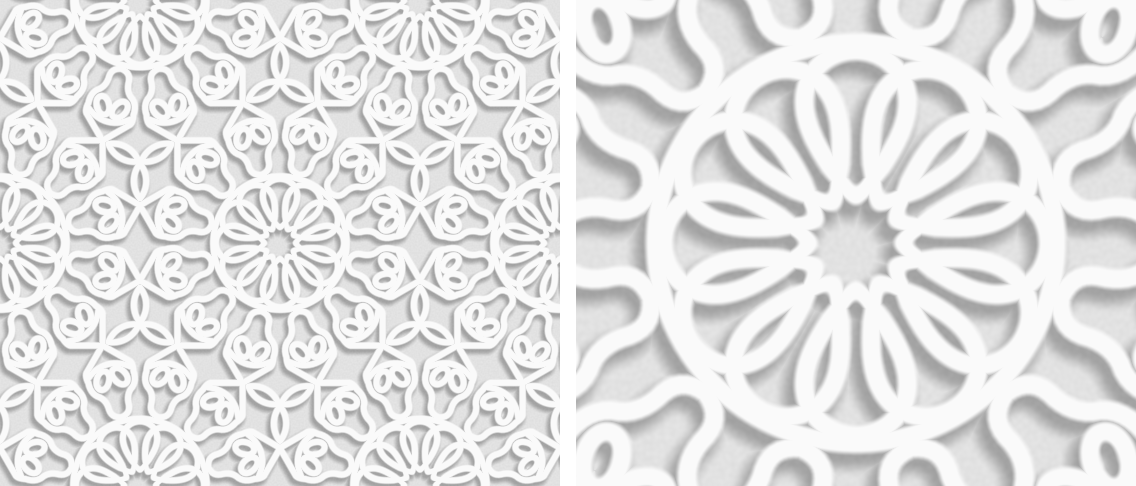
Left: the whole. Right: its middle third, enlarged.
Write a WebGL 1 fragment shader that draws this pattern.

```glsl
precision highp float;
// White cut-paper lattice: twelve-petal rosettes joined by scrolled bells and trefoils, over grey.

uniform vec2 u_resolution;

#define REPEATS 2.0                // rosettes across the canvas
#define SPACING 384.0              // design units between rosettes
#define HALF_LINE 4.6              // half the width of a paper strip
#define EDGE 1.5                   // softness of the paper edge
#define SHADOW_SHIFT vec2(-3.5, -5.0)
#define SHADOW_BLUR 6.5
#define PAPER 0.98
#define GROUND 0.885
#define SHADOW 0.64
#define GRAIN 0.022

const float PI = 3.14159265;
const float ROOT3 = 1.7320508;

vec2 hashGradient(vec2 cell) {
  float angle = fract(sin(dot(cell, vec2(127.1, 311.7))) * 4375.85) * 2.0 * PI;
  return vec2(cos(angle), sin(angle));
}

float gradientNoise(vec2 p) {
  vec2 i = floor(p), f = fract(p);
  vec2 w = f * f * (3.0 - 2.0 * f);
  vec2 e = vec2(1.0, 0.0);
  float low = mix(dot(hashGradient(i), f), dot(hashGradient(i + e), f - e), w.x);
  float high = mix(dot(hashGradient(i + e.yx), f - e.yx), dot(hashGradient(i + 1.0), f - 1.0), w.x);
  return mix(low, high, w.y);
}

float segmentDistance(vec2 p, vec2 a, vec2 b) {
  vec2 ab = b - a;
  return length(p - a - ab * clamp(dot(p - a, ab) / dot(ab, ab), 0.0, 1.0));
}

// Quadratic curve, flattened into short chords
float curveDistance(vec2 p, vec2 a, vec2 b, vec2 c) {
  float d = 1e3;
  vec2 last = a;
  for (int i = 1; i <= 7; i++) {
    float t = float(i) / 7.0;
    vec2 next = mix(mix(a, b, t), mix(b, c, t), t);
    d = min(d, segmentDistance(p, last, next));
    last = next;
  }
  return d;
}

// First-order distance to an ellipse outline
float ellipseDistance(vec2 p, vec2 radii) {
  float k = length(p / radii);
  return abs(k * (k - 1.0)) / (length(p / (radii * radii)) + 1e-5);
}

// Outline of a pointed leaf along y
float leafDistance(vec2 p, float halfLength, float halfWidth) {
  p = abs(p);
  float radius = (halfLength * halfLength + halfWidth * halfWidth) / (2.0 * halfWidth);
  float d = radius - halfWidth;
  bool beyondTip = (p.y - halfLength) * d > p.x * halfLength;
  return beyondTip ? length(p - vec2(0.0, halfLength)) : abs(length(p + vec2(d, 0.0)) - radius);
}

// Overlapping egg-shaped petal, widening with radius
float petalDistance(float radius, float angle) {
  float arc = max(radius, 36.0);
  return ellipseDistance(vec2(radius - 55.0, angle * arc), vec2(33.0, 0.385 * arc));
}

// Bell outline with a two-lobed scroll, mirrored about its axis
float bellDistance(vec2 p) {
  p.y = abs(p.y);
  float d = curveDistance(p, vec2(97, 0), vec2(99, 13), vec2(111, 14));
  d = min(d, curveDistance(p, vec2(111, 14), vec2(124, 14), vec2(131, 22)));
  d = min(d, curveDistance(p, vec2(131, 22), vec2(138, 33), vec2(154, 32)));
  d = min(d, curveDistance(p, vec2(154, 32), vec2(164, 34), vec2(168, 31)));
  d = min(d, segmentDistance(p, vec2(168, 31), vec2(199, 0)));
  d = min(d, curveDistance(p, vec2(172, 0), vec2(172, 16), vec2(160, 31)));
  vec2 lobe = p - vec2(152, 12);
  lobe = vec2(dot(lobe, vec2(0.88, -0.475)), dot(lobe, vec2(0.475, 0.88)));
  return min(d, ellipseDistance(lobe, vec2(13.0, 8.5)));
}

// Distance to the centre line of the nearest strip
float latticeDistance(vec2 p) {
  // Nearest rosette on the triangular lattice, folded to a 30 degree wedge
  vec2 period = SPACING * vec2(1.0, ROOT3);
  vec2 a = mod(p + 0.5 * period, period) - 0.5 * period;
  vec2 b = mod(p, period) - 0.5 * period;
  vec2 q = dot(a, a) < dot(b, b) ? a : b;
  float radius = length(q);
  float angle = atan(q.y, q.x + 1e-5);
  angle = abs(mod(angle + PI / 6.0, PI / 3.0) - PI / 6.0);

  float d = abs(radius - 91.5);
  d = min(d, petalDistance(radius, angle));
  d = min(d, petalDistance(radius, PI / 6.0 - angle));
  float bellAngle = angle - PI / 12.0;
  d = min(d, bellDistance(radius * vec2(cos(bellAngle), sin(bellAngle))));
  // Trefoil leaf hanging from the centre of three rosettes
  vec2 trefoil = 0.5 * SPACING * vec2(1.0, 1.0 / ROOT3);
  vec2 folded = radius * vec2(cos(angle), sin(angle));
  return min(d, leafDistance(folded - trefoil + vec2(0.0, 26.0), 24.0, 8.5));
}

void main() {
  float unitsPerPixel = REPEATS * SPACING / u_resolution.x;
  vec2 p = (gl_FragCoord.xy - 0.5 * u_resolution) * unitsPerPixel;
  float edge = max(EDGE, 0.7 * unitsPerPixel);
  float paper = 1.0 - smoothstep(-edge, edge, latticeDistance(p) - HALF_LINE);
  float shade = 1.0 - smoothstep(-3.0, SHADOW_BLUR, latticeDistance(p - SHADOW_SHIFT) - HALF_LINE);
  float ground = mix(GROUND, SHADOW, shade) + GRAIN * gradientNoise(p * 0.4);
  gl_FragColor = vec4(vec3(mix(ground, PAPER, paper)), 1.0);
}
```
